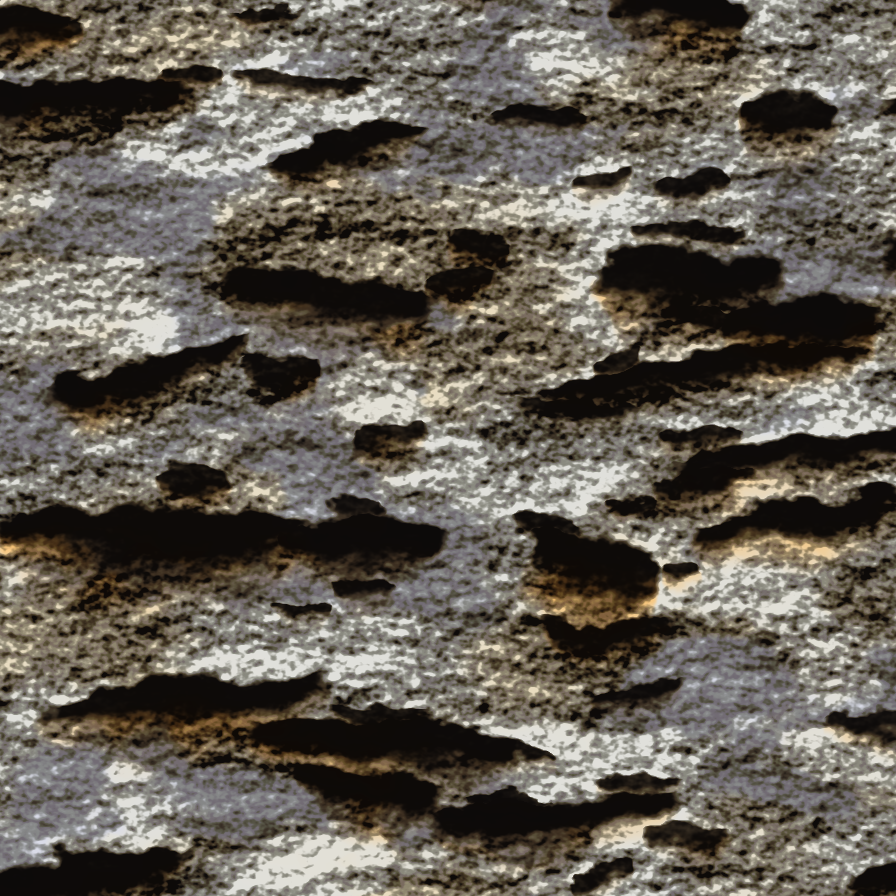
A WebGL 1 fragment shader for this texture:

```glsl
precision highp float;
// Weathered cliff face: chalky, grainy ledges with ragged dark overhangs and ochre stains.
uniform vec2 u_resolution;

#define BASE_TONE 0.42
#define RELIEF 3.3
#define GRAIN 0.36
#define WARP 0.042
#define RAGGED 0.011
#define CHALK_GAIN 0.25
#define LARGE_GRID vec2(3.6, 6.5)
#define SMALL_GRID vec2(8.0, 14.0)
#define LIGHT_STEP vec2(-0.0018, 0.0036)

const vec3 SHADOW = vec3(0.05, 0.04, 0.035);
const vec3 BROWN = vec3(0.24, 0.20, 0.15);
const vec3 OLIVE = vec3(0.35, 0.34, 0.26);
const vec3 GREY = vec3(0.46, 0.43, 0.43);
const vec3 PALE = vec3(0.54, 0.54, 0.50);
const vec3 CHALK = vec3(0.88, 0.88, 0.86);

vec2 hash2(vec2 p) {
  vec3 q = fract(vec3(p.xyx) * vec3(0.1031, 0.1030, 0.0973));
  q += dot(q, q.yzx + 33.33);
  return fract((q.xx + q.yz) * q.zy);
}

float cornerSlope(vec2 cell, vec2 offset) {
  float angle = 6.2832 * hash2(cell).x;
  return dot(vec2(cos(angle), sin(angle)), offset);
}

float gradientNoise(vec2 p) {
  vec2 i = floor(p), f = fract(p);
  vec2 u = f * f * f * (f * (f * 6.0 - 15.0) + 10.0);
  vec2 e = vec2(1.0, 0.0);
  return mix(
    mix(cornerSlope(i, f), cornerSlope(i + e, f - e), u.x),
    mix(cornerSlope(i + e.yx, f - e.yx), cornerSlope(i + e.xx, f - e.xx), u.x), u.y);
}

float fbm(vec2 p) {
  float sum = 0.0, amplitude = 1.0;
  for (int i = 0; i < 4; i++) {
    sum += amplitude * gradientNoise(p);
    p = mat2(1.9, 0.5, -0.5, 1.9) * p + 17.3;
    amplitude *= 0.5;
  }
  return sum;
}

// Rock height: flat strata first, rounder lumps towards the fine end.
float rockHeight(vec2 p) {
  return 0.55 * fbm(p * vec2(7.0, 14.0)) + 0.17 * fbm(p * vec2(36.0, 50.0) + 31.0);
}

// Scattered overhangs, sharp above and soft below: x shadow, y stain, z lit lip.
vec3 overhangs(vec2 p, vec2 grid, float presence, float seed) {
  vec3 result = vec3(0.0);
  vec2 home = floor(p * grid);
  for (int y = -1; y <= 1; y++) {
    for (int x = -1; x <= 1; x++) {
      vec2 cell = home + vec2(float(x), float(y));
      vec2 place = hash2(cell + seed);
      vec2 shape = hash2(cell + seed + 57.0);
      vec2 kind = hash2(cell + seed + 113.0);
      vec2 d = p - (cell + 0.1 + 0.8 * place) / grid;
      d.y -= (kind.y - 0.45) * 0.4 * d.x;
      float halfLength = mix(0.22, 0.7, shape.x) / grid.x;
      float thickness = mix(0.2, 0.46, shape.y) / grid.y;
      float reach = 1.0 - d.x * d.x / (halfLength * halfLength);
      float taper = sqrt(max(reach, 0.01));
      float v = 0.35 - d.y / (thickness * taper);
      float under = smoothstep(-0.08, 0.1, v) * (1.0 - smoothstep(0.55, 1.3, v));
      float stain = smoothstep(0.3, 0.9, v) * (1.0 - smoothstep(1.0, 2.0, v));
      float lip = smoothstep(-0.8, -0.2, v) * (1.0 - smoothstep(-0.15, 0.0, v));
      float present = step(kind.x, presence) * smoothstep(0.0, 0.3, reach);
      result = max(result, present * vec3(under, stain, lip));
    }
  }
  return result;
}

vec3 rockRamp(float t) {
  vec3 c = mix(SHADOW, BROWN, smoothstep(0.04, 0.22, t));
  c = mix(c, OLIVE, smoothstep(0.20, 0.34, t));
  c = mix(c, GREY, smoothstep(0.32, 0.43, t));
  c = mix(c, PALE, smoothstep(0.43, 0.57, t));
  return mix(c, CHALK, smoothstep(0.57, 0.84, t));
}

void main() {
  vec2 p = gl_FragCoord.xy / u_resolution.y;
  vec2 bend = vec2(fbm(p * 5.0 + 3.7), fbm(p * vec2(5.0, 7.0) + 41.2));
  vec2 chips = vec2(fbm(p * 26.0 + 12.0), fbm(p * vec2(24.0, 34.0) + 77.0));
  vec2 q = p + WARP * bend * vec2(1.0, 0.6) + RAGGED * chips;

  // Mineral patches
  float strata = fbm(q * vec2(4.0, 9.0) + 8.0);
  float chalk = smoothstep(0.04, 0.32, fbm(q * vec2(5.0, 10.0) + 70.0));
  float slate = smoothstep(0.05, 0.25, fbm(q * vec2(4.0, 6.5) + 23.0)) * (1.0 - chalk);
  float warmth = smoothstep(-0.2, 0.4, fbm(q * vec2(3.0, 5.0) + 91.0)) * (1.0 - slate);

  // Light from above on lumps and two sizes of crisp grain
  float slope = rockHeight(p) - rockHeight(p + LIGHT_STEP);
  float grain = gradientNoise(mat2(80.0, 22.0, -18.0, 105.0) * p)
    + 0.75 * gradientNoise(mat2(150.0, -40.0, 45.0, 185.0) * p + 9.0);
  float tone = BASE_TONE + 0.26 * strata + CHALK_GAIN * chalk;
  tone = mix(tone, 0.43, 0.6 * slate);
  tone += (RELIEF * slope + GRAIN * grain) * (1.0 - 0.4 * slate);

  // Overhang shadows at two sizes
  vec3 large = overhangs(q, LARGE_GRID, 0.72, 4.0);
  vec3 small = overhangs(q, SMALL_GRID, 0.24, 29.0);
  vec3 ledge = max(large, small * vec3(0.92, 0.6, 0.8));
  tone += 0.12 * ledge.z - 0.17 * ledge.y;
  tone *= 1.0 - 0.93 * ledge.x;

  // Mineral tints
  vec3 color = rockRamp(tone);
  color *= mix(vec3(1.0), vec3(0.97, 0.98, 1.06), slate);
  color *= mix(vec3(1.0), vec3(1.04, 0.98, 0.87), warmth * (1.0 - 0.8 * chalk));
  color *= mix(vec3(1.0), vec3(1.12, 0.86, 0.48), ledge.y * (0.35 + 0.5 * warmth));
  gl_FragColor = vec4(clamp(color, 0.0, 1.0), 1.0);
}
```
